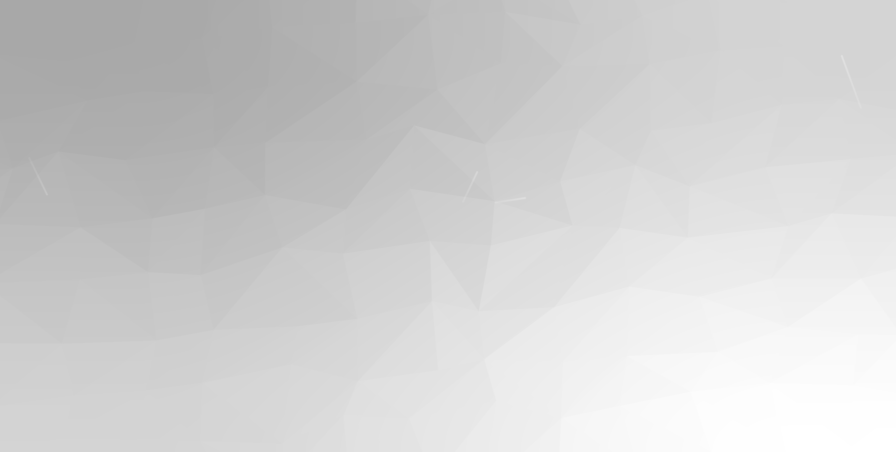
Write a WebGL 1 fragment shader that draws this background.

```glsl
precision highp float;
uniform vec2 u_resolution;

float hash(vec2 p) {
  return fract(sin(dot(p, vec2(127.1, 311.7))) * 43758.5453);
}

// Sheared lattice: rows rise slightly to the right
vec2 toLattice(vec2 p) {
  return vec2(p.x * 6.4, p.y * 8.0 - p.x * 0.6);
}

vec2 fromLattice(vec2 q) {
  float x = q.x / 6.4;
  return vec2(x, (q.y + x * 0.6) / 8.0);
}

vec2 vertex(vec2 id) {
  return id + 0.5 * (vec2(hash(id), hash(id + 37.3)) - 0.5);
}

// Progress of the light: x to the right, y downwards
vec2 ramp(vec2 p) {
  return vec2(smoothstep(0.29, 1.75, p.x), 1.0 - smoothstep(0.0, 0.92, p.y));
}

float shade(vec2 p) {
  return 0.66 + 0.17 * dot(ramp(p), vec2(1.0));
}

float edgeDistance(vec2 q, vec2 a, vec2 b) {
  vec2 e = b - a;
  vec2 d = q - a;
  return (e.x * d.y - e.y * d.x) / length(e);
}

// Adds one facet: tone times coverage, and coverage
vec2 facet(vec2 q, vec2 a, vec2 b, vec2 c, float blur) {
  float inside = min(edgeDistance(q, a, b), min(edgeDistance(q, b, c), edgeDistance(q, c, a)));
  float cover = smoothstep(-blur, blur, inside);
  vec2 center = (a + b + c) / 3.0;
  vec2 middle = fromLattice(center);
  vec2 r = ramp(middle);
  float relief = dot(r, 1.0 - r) * 2.0;
  float tone = mix(shade(fromLattice(q)), shade(middle), 0.55);
  tone += (hash(floor(center * 50.0)) - 0.5) * 0.022 * relief;
  return vec2(tone, 1.0) * cover;
}

// Thin bright seam between two points
float glint(vec2 p, vec2 a, vec2 b) {
  vec2 e = b - a;
  float t = clamp(dot(p - a, e) / dot(e, e), 0.0, 1.0);
  float d = length(p - a - e * t);
  return (1.0 - smoothstep(0.0, 0.004, d)) * (0.4 + 0.6 * t);
}

void main() {
  vec2 p = gl_FragCoord.xy / u_resolution.y;
  p.x *= 1.985 * u_resolution.y / u_resolution.x;
  vec2 q = toLattice(p);
  float blur = 6.0 / u_resolution.y;

  // Triangles of the nearby cells, each split along a random diagonal
  vec2 sum = vec2(0.0);
  for (int j = -1; j <= 1; j++) {
    for (int i = -1; i <= 1; i++) {
      vec2 id = floor(q) + vec2(float(i), float(j));
      vec2 a = vertex(id);
      vec2 b = vertex(id + vec2(1.0, 0.0));
      vec2 c = vertex(id + vec2(1.0, 1.0));
      vec2 d = vertex(id + vec2(0.0, 1.0));
      if (hash(id + 91.7) < 0.5) {
        sum += facet(q, a, b, c, blur) + facet(q, a, c, d, blur);
      } else {
        sum += facet(q, a, b, d, blur) + facet(q, b, c, d, blur);
      }
    }
  }
  float tone = sum.x / max(sum.y, 0.001);

  // Faint seams
  float seams = glint(p, vec2(0.065, 0.65), vec2(0.104, 0.57));
  seams += glint(p, vec2(1.026, 0.554), vec2(1.057, 0.619));
  seams += glint(p, vec2(1.098, 0.552), vec2(1.163, 0.562));
  seams += glint(p, vec2(1.907, 0.762), vec2(1.865, 0.876));
  tone += 0.05 * seams;

  gl_FragColor = vec4(vec3(clamp(tone, 0.0, 1.0)), 1.0);
}
```
